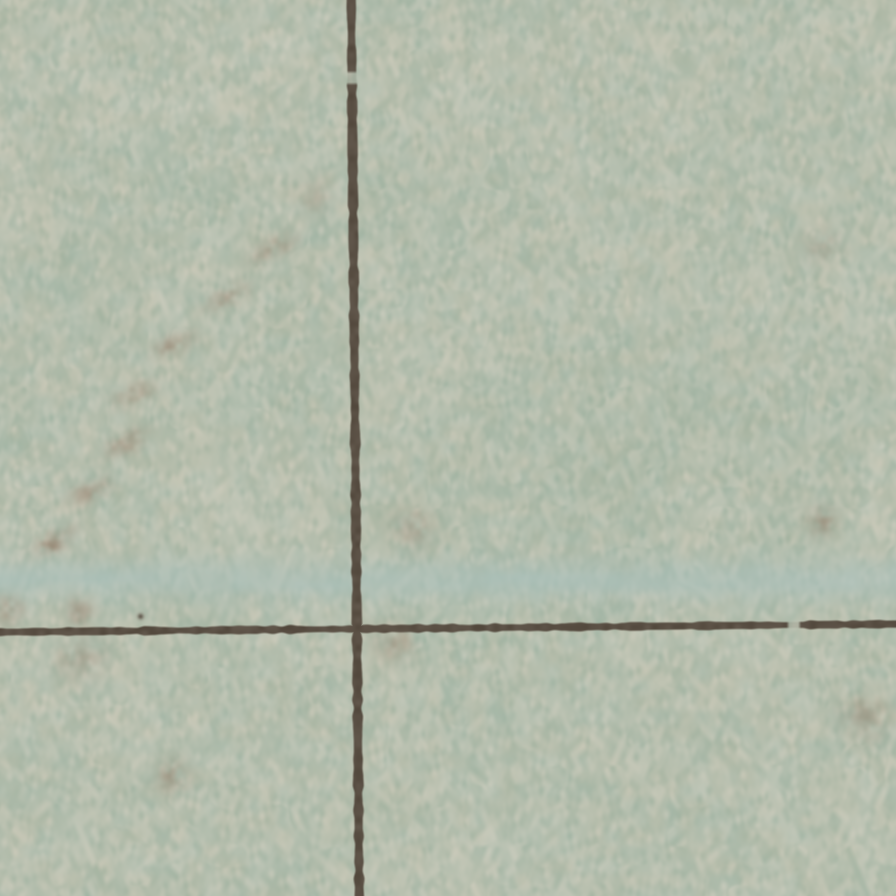
This texture is drawn by a Shadertoy shader. Its source:

```glsl
// Aged grey-green paper with fibrous grain, two ruled ink lines, a pale blue band and rust stains.

const vec3 PAPER_DEEP = vec3(0.637, 0.703, 0.633);
const vec3 PAPER_PALE = vec3(0.783, 0.788, 0.727);
const vec3 BAND_BLUE  = vec3(0.665, 0.755, 0.735);
const vec3 RUST       = vec3(0.56, 0.46, 0.38);
const vec3 INK        = vec3(0.35, 0.31, 0.265);

const float GRAIN_SCALE = 125.0;
const float GRAIN_CONTRAST = 0.95;
const float BAND_Y = 0.353;
const float BAND_WIDTH = 0.023;

// Line positions at the two ends of each stroke, and half widths
const vec2 VERTICAL_X = vec2(0.4010, 0.3920);
const vec2 HORIZONTAL_Y = vec2(0.2945, 0.3035);
const float VERTICAL_HALF = 0.0051;
const float HORIZONTAL_HALF = 0.0042;
const float VERTICAL_GAP = 0.913;
const float HORIZONTAL_GAP = 0.886;

// Diagonal trail of stains
const vec2 TRAIL_START = vec2(0.060, 0.397);
const vec2 TRAIL_END = vec2(0.306, 0.723);
const int TRAIL_COUNT = 7;

// Single stains: x, y, radius, strength
const int STAIN_COUNT = 11;
const vec4 STAINS[STAIN_COUNT] = vec4[](
    vec4(0.918, 0.418, 0.016, 0.42), vec4(0.462, 0.410, 0.022, 0.30),
    vec4(0.193, 0.134, 0.018, 0.36), vec4(0.965, 0.200, 0.024, 0.30),
    vec4(0.090, 0.318, 0.014, 0.36), vec4(0.090, 0.266, 0.026, 0.25),
    vec4(0.440, 0.284, 0.020, 0.35), vec4(0.010, 0.318, 0.015, 0.42),
    vec4(0.918, 0.725, 0.020, 0.22), vec4(0.350, 0.780, 0.020, 0.20),
    vec4(0.058, 0.396, 0.009, 0.65));

float hash(vec2 p) {
    vec3 q = fract(p.xyx * 0.1031);
    q += dot(q, q.yzx + 33.33);
    return fract((q.x + q.y) * q.z);
}

float noise(vec2 p) {
    vec2 cell = floor(p), f = fract(p);
    f = f * f * (3.0 - 2.0 * f);
    float low = mix(hash(cell), hash(cell + vec2(1, 0)), f.x);
    float high = mix(hash(cell + vec2(0, 1)), hash(cell + vec2(1, 1)), f.x);
    return mix(low, high, f.y);
}

mat2 rotate(float angle) {
    float c = cos(angle), s = sin(angle);
    return mat2(c, s, -s, c);
}

// Short fibres lying in two crossing directions, over softer mottling
float paperGrain(vec2 p) {
    vec2 fibre = p * GRAIN_SCALE * vec2(1.25, 0.85);
    float left = noise(rotate(0.55) * fibre + 17.0);
    float right = noise(rotate(-0.55) * fibre + 251.0);
    float fibres = mix(left, right, smoothstep(0.35, 0.65, noise(p * 45.0 + 80.0)));
    float mottle = noise(p * 42.0 + 300.0);
    float clouds = noise(p * 9.0 + 420.0);
    return (fibres - 0.5) * 0.72 + (mottle - 0.5) * 0.24 + (clouds - 0.5) * 0.18;
}

float spot(vec2 p, vec2 centre, float radius) {
    vec2 d = (p - centre) / radius;
    return exp(-dot(d, d));
}

float rustAmount(vec2 p) {
    float amount = 0.0;
    for (int i = 0; i < TRAIL_COUNT; i++) {
        float t = float(i) / float(TRAIL_COUNT - 1);
        vec2 centre = mix(TRAIL_START, TRAIL_END, t);
        centre.x -= 0.034 * smoothstep(0.35, 0.5, t) * (1.0 - smoothstep(0.6, 1.0, t));
        vec2 offset = rotate(-0.45) * (p - centre);
        amount += 0.40 * spot(offset * vec2(0.6, 1.3), vec2(0), 0.014);
    }
    for (int i = 0; i < STAIN_COUNT; i++)
        amount += STAINS[i].w * spot(p, STAINS[i].xy, STAINS[i].z);
    float breakup = noise(p * 75.0 + 510.0) * 0.9 + noise(p * 150.0 + 620.0) * 0.5;
    return amount * breakup * 1.15;
}

// Coverage of a stroke with ragged edges and one worn gap
float inkLine(float across, float along, float halfWidth, float gap, float pixel) {
    float ragged = (noise(vec2(along * 105.0, halfWidth * 9000.0)) - 0.5) * 0.0022;
    float edge = max(pixel, 0.0017);
    float cover = 1.0 - smoothstep(-edge, edge, abs(across) - halfWidth - ragged);
    float worn = 1.0 - smoothstep(0.004, 0.009, abs(along - gap));
    return cover * (1.0 - 0.85 * worn);
}

void mainImage(out vec4 fragColor, in vec2 fragCoord) {
    vec2 p = fragCoord / iResolution.xy;
    float pixel = 1.0 / min(iResolution.x, iResolution.y);

    // Paper, a little greener right of centre
    float cool = spot(p, vec2(0.74, 0.57), 0.28);
    float tone = 0.52 + GRAIN_CONTRAST * paperGrain(p) - 0.07 * cool;
    vec3 color = mix(PAPER_DEEP, PAPER_PALE, tone);
    color += (noise(p * 60.0 + 710.0) - 0.5) * vec3(0.018, -0.004, -0.014);

    // Blue band and rust
    float band = exp(-pow((p.y - BAND_Y) / BAND_WIDTH, 2.0));
    color = mix(color, BAND_BLUE, band * (0.48 + 0.2 * noise(p * vec2(14.0, 90.0))));
    color = mix(color, RUST, clamp(rustAmount(p), 0.0, 0.8));

    // Ink lines and one stray dot
    float vertical = inkLine(p.x - mix(VERTICAL_X.x, VERTICAL_X.y, p.y), p.y, VERTICAL_HALF, VERTICAL_GAP, pixel);
    float horizontal = inkLine(p.y - mix(HORIZONTAL_Y.x, HORIZONTAL_Y.y, p.x), p.x, HORIZONTAL_HALF, HORIZONTAL_GAP, pixel);
    float dotMark = 0.8 * spot(p, vec2(0.157, 0.312), 0.0035);
    vec3 ink = INK + 0.06 * (noise(p * 130.0 + 830.0) - 0.5);
    color = mix(color, ink, max(max(vertical, horizontal), dotMark));

    fragColor = vec4(color, 1.0);
}
```
